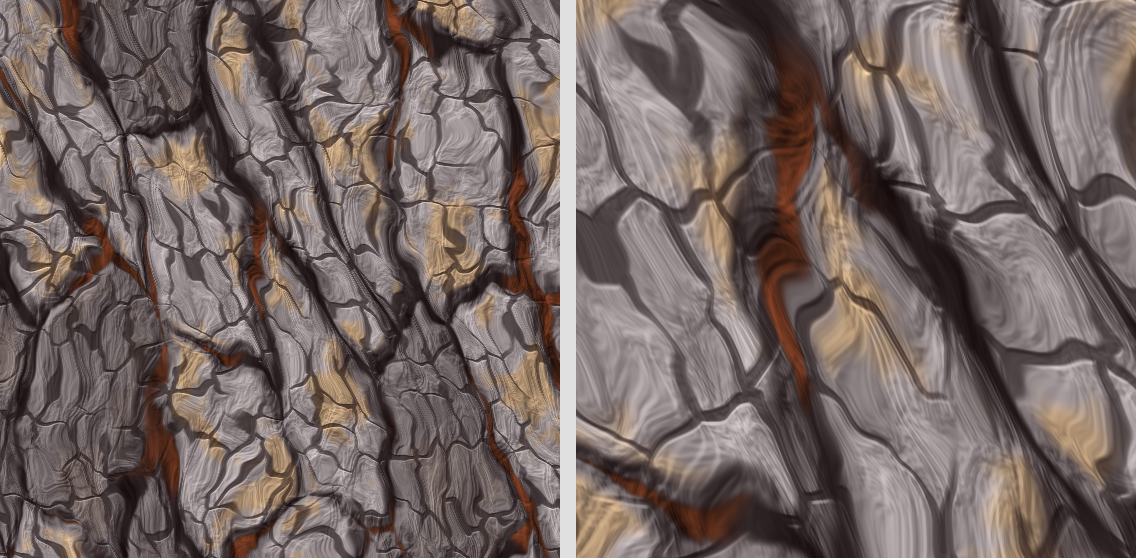
Left: the whole. Right: its middle third, enlarged.
Write a Shadertoy shader that draws this texture.

```glsl
// Weathered tree bark: long leaning plates split by dark, partly rust-red crevices.
// Stretched cellular noise gives plates and cracks, layered sines give fibres and flakes;
// together they form a height field that is lit from the upper left.

const vec3 SHADOW_BROWN = vec3(0.13, 0.085, 0.085);
const vec3 PALE_GREY    = vec3(0.82, 0.77, 0.73);
const vec3 RUST         = vec3(0.46, 0.22, 0.12);
const vec3 OCHRE_TINT   = vec3(1.10, 0.99, 0.82);
const vec3 COOL_TINT    = vec3(0.97, 0.98, 1.04);

struct Bark {
    float height;
    float edge;    // distance to the nearest crevice
    float top;     // 1 on raised plates, 0 on fibrous slopes
    float crack;   // 1 inside fine cracks
    float fibre;
    float flakeId;
};

vec2 hash2(vec2 p) {
    vec3 h = fract(vec3(p.xyx) * vec3(0.1031, 0.1030, 0.0973));
    h += dot(h, h.yzx + 33.33);
    return fract((h.xx + h.yz) * h.zy);
}

// Layered sines, each octave turned and bent by the one before
float grain(vec2 p, int octaves) {
    float sum = 0.0, amp = 1.0;
    for (int i = 0; i < octaves; i++) {
        p += 0.4 * sin(p.yx * 1.3 + vec2(0.0, 2.0) + float(i));
        sum += amp * sin(p.x) * sin(p.y + 1.0);
        p = mat2(0.8, 0.6, -0.6, 0.8) * p * 1.9 + 3.7;
        amp *= 0.62;
    }
    return sum;
}

// Stretched cells: x = border distance in canvas units, y = cell id
vec2 cells(vec2 p, vec2 stretch, float seed) {
    vec2 s = p * stretch, base = floor(s), f = s - base;
    vec2 nearCell = vec2(0.0), nearPoint = vec2(0.0);
    float best = 9.0;
    for (int j = -1; j <= 1; j++)
    for (int i = -1; i <= 1; i++) {
        vec2 cell = vec2(i, j);
        vec2 d = cell + 0.1 + 0.8 * hash2(base + cell + seed) - f;
        if (dot(d, d) < best) { best = dot(d, d); nearCell = cell; nearPoint = d; }
    }
    float border = 9.0;
    for (int j = -2; j <= 2; j++)
    for (int i = -2; i <= 2; i++) {
        vec2 cell = nearCell + vec2(i, j);
        vec2 d = cell + 0.1 + 0.8 * hash2(base + cell + seed) - f;
        vec2 gap = d - nearPoint;
        if (dot(gap, gap) > 0.0001) {
            vec2 n = normalize(gap);
            border = min(border, dot(0.5 * (d + nearPoint), n) / length(n * stretch));
        }
    }
    return vec2(border, hash2(base + nearCell + seed + 7.0).x);
}

// Lean the plates, then bend and roughen their outlines
vec2 bend(vec2 p) {
    p.x += 0.20 * p.y + 0.035 * sin(p.y * 7.0 + p.x * 5.0);
    p += vec2(0.016, 0.025) * vec2(grain(p * vec2(17.0, 11.0), 3), grain(p.yx * 15.0 + 4.0, 3));
    return p;
}

float terrace(float x) {
    return floor(x) + smoothstep(0.65, 1.0, fract(x));
}

Bark bark(vec2 p) {
    Bark b;
    vec2 q = bend(p);
    vec2 plate = cells(q, vec2(5.6, 2.1), 11.0);
    vec2 flake = cells(q + 0.006 * grain(q * 60.0, 2), vec2(19.0, 11.0), 41.0);
    b.edge = plate.x + 0.007 * grain(q * vec2(13.0, 6.0), 2)
           + 0.004 * grain(q * vec2(75.0, 32.0), 3);
    b.top = smoothstep(0.016, 0.032, b.edge) * mix(0.2, 1.0, smoothstep(0.25, 0.35, plate.y));
    b.flakeId = flake.y;
    float crackWidth = 0.0022 + 0.0022 * grain(p * 24.0, 2);
    b.crack = (1.0 - smoothstep(0.0, 0.0028, flake.x - crackWidth))
            * smoothstep(-0.001, 0.002, crackWidth);
    b.fibre = mix(grain(q * vec2(120.0, 30.0), 5), grain(q * vec2(85.0, 48.0), 5), b.top);
    float layers = terrace(2.6 * grain(q * vec2(26.0, 11.0), 3));
    b.height = 0.022 * smoothstep(0.004, 0.030, b.edge) + 0.008 * b.top
             + 0.0036 * b.fibre + 0.0035 * layers - 0.005 * b.crack;
    return b;
}

void mainImage(out vec4 fragColor, in vec2 fragCoord) {
    vec2 p = fragCoord / iResolution.y;
    float stepSize = 0.002;
    Bark b = bark(p);

    // Relief light from the upper left
    vec2 slope = vec2(bark(p + vec2(stepSize, 0.0)).height,
                      bark(p + vec2(0.0, stepSize)).height) - b.height;
    float lit = dot(slope / stepSize, vec2(0.65, -0.75));
    lit /= 1.0 + 0.5 * abs(lit);

    // Brightness by depth, flake, fibre and light
    float floorMask = 1.0 - smoothstep(0.003, 0.013, b.edge);
    float tone = mix(0.37, 0.70, b.top) + 0.12 * (b.flakeId - 0.5) * b.top;
    tone += 0.09 * b.fibre + 0.27 * lit;
    tone *= 1.0 - 0.6 * b.crack;
    tone = mix(tone, 0.02 + 0.05 * b.fibre, floorMask);
    vec3 color = mix(SHADOW_BROWN, PALE_GREY, clamp(tone, -0.13, 1.15));

    // Ochre stains on plates, cool grey on slopes
    float stain = smoothstep(0.0, 0.9, grain(p * vec2(19.0, 15.0) + 2.0, 4));
    color *= mix(COOL_TINT, OCHRE_TINT, stain * b.top);

    // Rust-red inner bark along parts of the crevices
    float rustPatch = smoothstep(0.0, 0.35, grain(p * vec2(9.0, 5.0) + 5.0, 2));
    float rust = rustPatch * (1.0 - smoothstep(0.004, 0.011, b.edge));
    color = mix(color, RUST * clamp(0.72 + 0.3 * b.fibre + 0.3 * lit, 0.2, 1.3), rust * 0.85);

    fragColor = vec4(clamp(color, 0.0, 1.0), 1.0);
}
```
